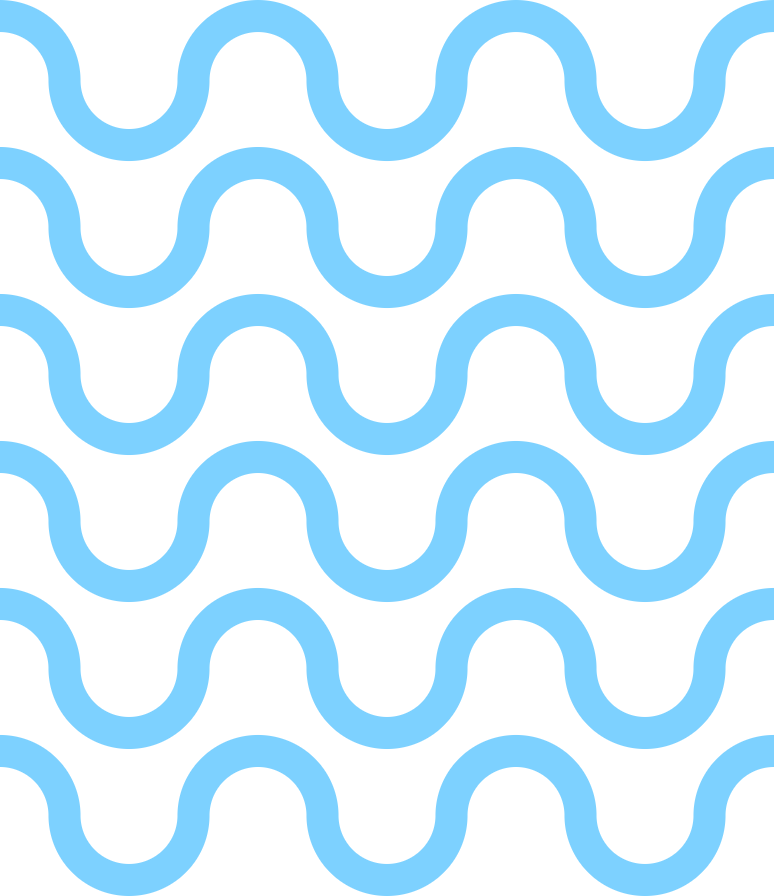
A WebGL 2 fragment shader for this pattern:

```glsl
#version 300 es
precision highp float;

#define WAVES 3.0
#define ROWS 6
#define HALF_STROKE 0.0207
#define WAVE_COLOR vec3(0.49, 0.82, 1.0)
#define BACKGROUND vec3(1.0)

uniform vec2 u_resolution;
out vec4 fragColor;

// Distance to the centre line of a wave made of alternating half circles.
float waveDistance(vec2 p, float period) {
    float shift = p.y > 0.0 ? 0.0 : 0.5;
    float x = (fract(p.x / period + shift + 0.5) - 0.5) * period;
    return abs(length(vec2(x, p.y)) - 0.25 * period);
}

void main() {
    // The canvas width is one unit.
    vec2 p = gl_FragCoord.xy / u_resolution.x;
    float height = u_resolution.y / u_resolution.x;
    float pixel = 1.0 / u_resolution.x;

    // The outer rows touch the top and bottom edges.
    float period = 1.0 / WAVES;
    float reach = 0.25 * period + HALF_STROKE;
    float pitch = (height - 2.0 * reach) / float(ROWS - 1);

    float dist = 1.0;
    for (int row = 0; row < ROWS; row++) {
        float centerY = reach + float(row) * pitch;
        dist = min(dist, waveDistance(p - vec2(0.0, centerY), period));
    }

    // Antialiased stroke
    float ink = clamp(0.5 + (HALF_STROKE - dist) / pixel, 0.0, 1.0);
    fragColor = vec4(mix(BACKGROUND, WAVE_COLOR, ink), 1.0);
}
```
